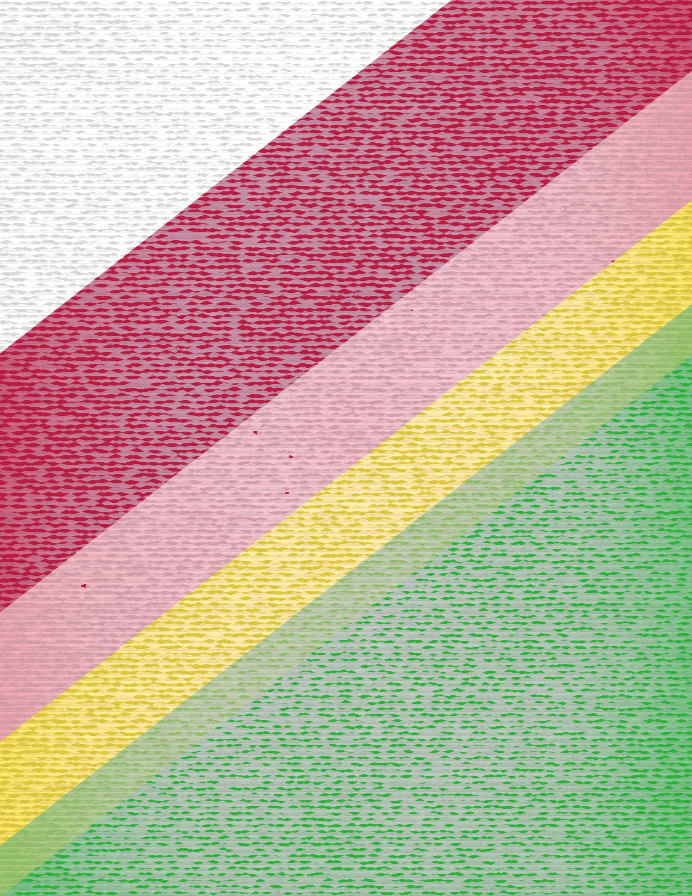
Give the GLSL for this background, as a WebGL 2 fragment shader.

```glsl
#version 300 es
precision highp float;
// Diagonal colour bands printed on ribbed paper with broken horizontal ink lines.

#define ROWS 146.0       // paper ribs over the canvas height
#define SLOPE 0.783      // rise of the bands
#define TILE 0.198       // width of one paper tile
#define DASHES 88.0      // dash cells over the canvas height
#define WAVE 0.13        // wobble of each rib
#define BREAKUP 0.62     // how strongly the dashes break the ribs
#define RELIEF 0.10      // embossed light across a rib

uniform vec2 u_resolution;
out vec4 fragColor;

// Band limits, measured down from the top left corner
const float LIMITS[5] = float[5](0.3945, 0.6836, 0.828, 0.944, 1.0013);

// White, crimson, pink, yellow, pale green, green
const vec3 PAPER[6] = vec3[6](
    vec3(1.0, 1.0, 1.0), vec3(0.76, 0.57, 0.65), vec3(0.92, 0.75, 0.79),
    vec3(0.98, 0.90, 0.66), vec3(0.74, 0.78, 0.68), vec3(0.73, 0.76, 0.73));

// Flat tone that the paper takes near the border
const vec3 STAIN[6] = vec3[6](
    vec3(0.98, 0.98, 0.98), vec3(0.78, 0.34, 0.46), vec3(0.90, 0.62, 0.66),
    vec3(0.97, 0.87, 0.38), vec3(0.60, 0.76, 0.42), vec3(0.46, 0.74, 0.51));

// Ink colour, with the half width of its lines in the last value
const vec4 INK[6] = vec4[6](
    vec4(0.85, 0.85, 0.85, 0.07), vec4(0.72, 0.11, 0.26, 0.17),
    vec4(0.83, 0.62, 0.67, 0.12), vec4(0.86, 0.78, 0.24, 0.14),
    vec4(0.57, 0.74, 0.42, 0.08), vec4(0.17, 0.70, 0.23, 0.06));

float hash(vec2 p) {
    vec3 q = fract(vec3(p.xyx) * 0.1031);
    q += dot(q, q.yzx + 33.33);
    return fract((q.x + q.y) * q.z);
}

// Distance to the nearest scattered point
float cellular(vec2 p) {
    vec2 cell = floor(p);
    float nearest = 2.0;
    for (int j = -1; j <= 1; j++) {
        for (int i = -1; i <= 1; i++) {
            vec2 id = cell + vec2(i, j);
            vec2 point = id + vec2(hash(id), hash(id + 57.0));
            nearest = min(nearest, distance(p, point));
        }
    }
    return nearest;
}

// Broad cloudy variation from layered sines, about -1 to 1
float clouds(vec2 p) {
    float a = sin(p.x * 17.0 + 2.0 * sin(p.y * 13.0));
    float b = sin(p.y * 29.0 - p.x * 21.0 + 1.7 * a);
    float c = sin(p.x * 47.0 + p.y * 38.0 + b);
    return 0.45 * a + 0.35 * b + 0.2 * c;
}

// Waviness of one rib
float wobble(float x, float seed) {
    float phase = 6.283 * hash(vec2(seed, 3.0));
    return 0.6 * sin(x * 130.0 + phase) + 0.4 * sin(x * 317.0 + phase * 5.0);
}

void main() {
    vec2 p = gl_FragCoord.xy / u_resolution.y;
    vec2 uv = gl_FragCoord.xy / u_resolution;
    float pixel = 1.0 / u_resolution.y;

    // Stack the diagonal bands
    float depth = 1.0 - p.y + SLOPE * p.x;
    vec3 paper = PAPER[0];
    vec3 stain = STAIN[0];
    vec4 ink = INK[0];
    for (int i = 0; i < 5; i++) {
        float inside = smoothstep(-pixel, pixel, depth - LIMITS[i]);
        paper = mix(paper, PAPER[i + 1], inside);
        stain = mix(stain, STAIN[i + 1], inside);
        ink = mix(ink, INK[i + 1], inside);
    }

    // Stronger colour towards the sides and the far corners
    vec2 side = abs(uv * 2.0 - 1.0);
    float border = clamp(pow(side.x, 3.5) + 0.25 * pow(side.y, 4.0), 0.0, 1.0);
    float cloud = clouds(p);
    float tileRamp = fract(p.x / TILE) - 0.5;
    float tint = 0.08 + 0.85 * border + 0.07 * cloud + 0.06 * tileRamp;
    paper = mix(paper, stain, clamp(tint, 0.0, 1.0));

    // Wavy ribs, shifted at each tile seam
    float y = p.y * ROWS;
    float row = floor(y);
    float seed = row + 211.0 * floor(p.x / TILE);
    float rib = fract(y) - 0.5 + WAVE * wobble(p.x, seed);

    // Cellular dashes widen and break the ink lines
    float dash = cellular(vec2(p.x * DASHES, y * 0.8));
    float halfWidth = ink.a + 0.04 * border + 0.04 * cloud + BREAKUP * (0.46 - dash);
    float soft = 0.03 + 0.35 * ROWS * pixel;
    float line = 1.0 - smoothstep(halfWidth - soft, halfWidth + soft, abs(rib));
    vec3 color = mix(paper, ink.rgb, line);

    // Embossed light and a fine grain
    float grain = hash(floor(p * vec2(380.0, 512.0))) - 0.5;
    color *= 1.0 + RELIEF * rib + 0.05 * grain;

    // Rare crimson flecks in the pink band
    float inPink = step(LIMITS[1], depth) * step(depth, LIMITS[2]);
    float fleck = step(0.997, hash(vec2(floor(p.x * 220.0), row)));
    color = mix(color, INK[1].rgb, inPink * fleck * line);

    fragColor = vec4(clamp(color, 0.0, 1.0), 1.0);
}
```
